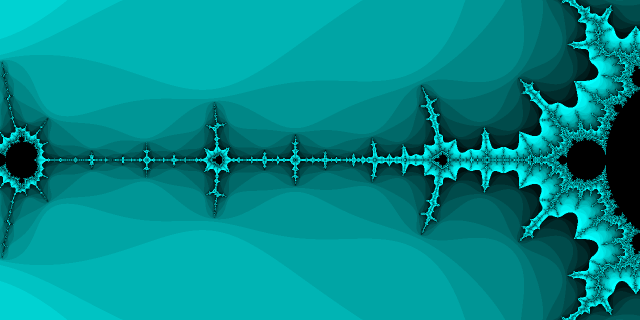
Reproduce this background procedurally as a WebGL 1 fragment shader.

```glsl
precision highp float;

uniform vec2 u_resolution;

const vec2 VIEW_CENTER = vec2(-1.5588, 0.0);
const float VIEW_HEIGHT = 0.2135;
const float BAND_COUNT = 17.0;
const int MAX_STEPS = 256;
const int AA = 2;
const vec3 CYAN = vec3(0.0, 1.0, 1.0);

vec2 complexSquare(vec2 z) {
    return vec2(z.x * z.x - z.y * z.y, 2.0 * z.x * z.y);
}

// Steps taken before the orbit of c leaves the radius, or -1 if it stays.
float escapeSteps(vec2 c, float radius) {
    vec2 z = c;
    for (int i = 0; i < MAX_STEPS; i++) {
        if (dot(z, z) > radius * radius) return float(i);
        z = complexSquare(z) + c;
    }
    return -1.0;
}

// Flat bands fade to black, then restart at full brightness.
vec3 bandColor(float steps, float bands, vec3 tint) {
    if (steps < 0.0) return vec3(0.0);
    return tint * (1.0 - mod(steps, bands) / bands);
}

vec2 toPlane(vec2 fragment, vec2 resolution, vec2 center, float height) {
    return center + (fragment - 0.5 * resolution) / resolution.y * height;
}

void main() {
    // Average a grid of samples to smooth edges and filaments.
    vec3 color = vec3(0.0);
    for (int j = 0; j < AA; j++) {
        for (int i = 0; i < AA; i++) {
            vec2 offset = (vec2(float(i), float(j)) + 0.5) / float(AA) - 0.5;
            vec2 c = toPlane(gl_FragCoord.xy + offset, u_resolution, VIEW_CENTER, VIEW_HEIGHT);
            color += bandColor(escapeSteps(c, 2.0), BAND_COUNT, CYAN);
        }
    }
    gl_FragColor = vec4(color / float(AA * AA), 1.0);
}
```
